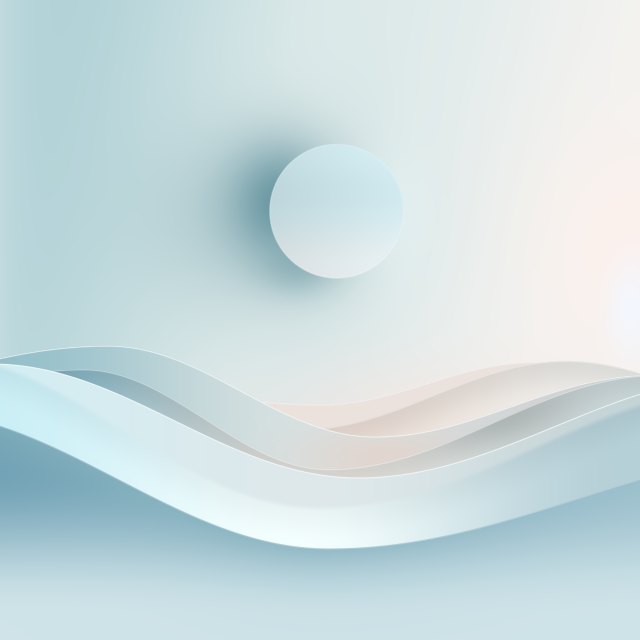
This background is drawn by a Shadertoy shader. Its source:

```glsl
// A pale sphere floats before a softly lit wall, above layered satin waves.
// Each wave is a pair of cosine arcs through crest, trough and crest; layers
// are painted back to front with smooth colour ramps and thin lit edges.

const float PI = 3.14159265;
const vec2  BALL_CENTER   = vec2(0.526, 0.670);
const float BALL_RADIUS   = 0.105;
const vec2  SHADOW_CENTER = vec2(0.440, 0.684);
const vec3  SHADOW_COLOR  = vec3(0.34, 0.54, 0.59);
const vec3  WALL_LEFT   = vec3(0.69, 0.82, 0.84);
const vec3  WALL_MIDDLE = vec3(0.865, 0.915, 0.915);
const vec3  WALL_RIGHT  = vec3(0.955, 0.95, 0.94);
const vec3  BLUSH       = vec3(0.96, 0.90, 0.88);
const vec3  WINDOW      = vec3(0.95, 0.97, 1.00);
const vec3  FLOOR_PALE  = vec3(0.81, 0.89, 0.91);
const vec3  FLOOR_BLUE  = vec3(0.44, 0.63, 0.71);
const vec3  FLOOR_RIGHT = vec3(0.61, 0.75, 0.80);
const vec3  FLOOR_SHADE = vec3(0.50, 0.68, 0.73);
const vec3  EDGE_LIGHT  = vec3(0.96, 0.98, 0.98);
const float EDGE_WIDTH  = 0.0011;

float pixel;  // size of one pixel in canvas units

// Soft spot of light or shade with separate widths
float spot(vec2 p, vec2 center, vec2 size) {
    vec2 q = (p - center) / size;
    return exp(-dot(q, q));
}

// Three colours blended from left to right
vec3 ramp(vec3 a, vec3 b, vec3 c, float x) {
    return mix(mix(a, b, smoothstep(0.0, 0.5, x)), c, smoothstep(0.5, 1.0, x));
}

// Height of a wave; the left crest falls off gently beyond its top
float wave(float x, vec2 crestL, vec2 trough, vec2 crestR) {
    vec2 crest = x < trough.x ? crestL : crestR;
    float t = (x - crest.x) / (trough.x - crest.x);
    if (x < crestL.x) t *= 0.6;
    return mix(crest.y, trough.y, 0.5 - 0.5 * cos(PI * t));
}

// Signed distance below a wave, corrected for its slope
float below(vec2 p, vec2 crestL, vec2 trough, vec2 crestR) {
    float h = wave(p.x, crestL, trough, crestR);
    float slope = (wave(p.x + 0.002, crestL, trough, crestR) - h) / 0.002;
    return (h - p.y) / sqrt(1.0 + slope * slope);
}

// Paint one face below its edge, with a thin highlight along it
vec3 layer(vec3 base, vec3 face, float depth, float glint) {
    float line = 1.0 - smoothstep(0.0, EDGE_WIDTH + 0.7 * pixel, abs(depth - EDGE_WIDTH * 0.5));
    face = mix(face, EDGE_LIGHT, glint * line);
    return mix(base, face, smoothstep(-0.7 * pixel, 0.7 * pixel, depth));
}

vec3 wall(vec2 p) {
    float t = p.x + 0.25 * (0.75 - p.y);
    vec3 col = ramp(WALL_LEFT, WALL_MIDDLE, WALL_RIGHT, t);
    col = mix(col, vec3(0.80, 0.88, 0.90), 0.6 * exp(-p.x / 0.04));
    col = mix(col, BLUSH, 0.55 * spot(p, vec2(0.66, 0.36), vec2(0.26, 0.08)));
    col = mix(col, vec3(0.995, 0.94, 0.92), 0.75 * spot(p, vec2(0.98, 0.61), vec2(0.15, 0.18)));
    col = mix(col, WINDOW, 0.9 * spot(p, vec2(0.985, 0.52), vec2(0.035, 0.075)));
    // Shade cast by the sphere and light spilling past its right side
    col = mix(col, SHADOW_COLOR, 0.30 * spot(p, vec2(0.41, 0.66), vec2(0.17, 0.14)));
    col = mix(col, SHADOW_COLOR, 0.80 * spot(p, SHADOW_CENTER, vec2(0.078, 0.088)));
    col = mix(col, SHADOW_COLOR, 0.35 * spot(p, vec2(0.47, 0.58), vec2(0.06, 0.04)));
    return mix(col, vec3(0.91, 0.96, 0.96), 0.6 * spot(p, vec2(0.62, 0.67), vec2(0.06, 0.11)));
}

vec3 ball(vec3 base, vec2 p) {
    vec2 q = (p - BALL_CENTER) / BALL_RADIUS;
    float r = length(q);
    vec3 face = mix(vec3(0.89, 0.915, 0.92), vec3(0.78, 0.88, 0.90), smoothstep(-1.0, 0.3, q.y));
    face += 0.04 * q.x + 0.03 * smoothstep(0.3, 1.0, q.y);
    face = mix(face, EDGE_LIGHT, 0.25 * smoothstep(0.97, 1.0, r));
    return mix(base, face, smoothstep(pixel, -pixel, (r - 1.0) * BALL_RADIUS));
}

void mainImage(out vec4 fragColor, in vec2 fragCoord) {
    float side = min(iResolution.x, iResolution.y);
    vec2 p = (fragCoord - 0.5 * iResolution.xy) / side + 0.5;
    pixel = 1.0 / side;
    vec3 col = ball(wall(p), p);

    // Distant blush slopes
    float d = below(p, vec2(0.0, 0.427), vec2(0.501, 0.368), vec2(0.833, 0.434));
    col = layer(col, mix(vec3(0.92, 0.88, 0.86), vec3(0.92, 0.89, 0.87), p.x), d, 0.45);
    d = below(p, vec2(0.0, 0.427), vec2(0.469, 0.329), vec2(0.885, 0.436));
    vec3 face = ramp(vec3(0.87, 0.82, 0.79), vec3(0.86, 0.81, 0.78), vec3(0.86, 0.86, 0.85), p.x);
    col = layer(col, face + 0.07 * smoothstep(0.0, 0.06, d), d, 0.4);

    // Blue crest on the left, warming inside the valley
    d = below(p, vec2(0.169, 0.460), vec2(0.586, 0.318), vec2(1.016, 0.414));
    face = ramp(vec3(0.58, 0.75, 0.79), vec3(0.84, 0.88, 0.88), vec3(0.82, 0.82, 0.82), p.x + 0.02);
    face = mix(face, vec3(0.89, 0.83, 0.80), 0.85 * spot(p, vec2(0.60, 0.285), vec2(0.13, 0.045)));
    col = layer(col, face, d, 0.75);

    // Inner fold, deep blue at left and grey at right
    d = below(p, vec2(0.130, 0.423), vec2(0.514, 0.267), vec2(1.029, 0.414));
    face = ramp(vec3(0.43, 0.63, 0.70), vec3(0.83, 0.82, 0.80), vec3(0.74, 0.79, 0.80), p.x);
    face = mix(face, vec3(0.65, 0.68, 0.68), 0.75 * spot(p, vec2(0.79, 0.35), vec2(0.12, 0.06)));
    col = layer(col, face + 0.06 * smoothstep(0.0, 0.05, d), d, 0.5);

    // Front ribbon: upper face, then the brighter face under a soft crease
    d = below(p, vec2(-0.013, 0.432), vec2(0.560, 0.254), vec2(1.172, 0.414));
    face = ramp(vec3(0.83, 0.93, 0.95), vec3(0.87, 0.91, 0.92), vec3(0.77, 0.83, 0.84), p.x);
    col = layer(col, face, d, 0.8);
    d = below(p, vec2(-0.117, 0.451), vec2(0.501, 0.208), vec2(1.172, 0.398));
    face = ramp(vec3(0.77, 0.91, 0.94), vec3(0.93, 0.97, 0.97), vec3(0.69, 0.79, 0.82), p.x + 0.03);
    face += 0.04 * smoothstep(0.0, 0.06, d) - 0.015;
    col = mix(col, face, smoothstep(-0.003, 0.008, d));

    // Floor: blue shade beneath the ribbon fading to pale
    d = below(p, vec2(-0.143, 0.359), vec2(0.514, 0.143), vec2(1.302, 0.303));
    face = mix(FLOOR_PALE, mix(FLOOR_BLUE, FLOOR_RIGHT, p.x), smoothstep(0.04, 0.27, p.y));
    face = mix(face, mix(FLOOR_SHADE, FLOOR_RIGHT, p.x), 0.85 * exp(-max(d, 0.0) / 0.04));
    col = layer(col, face, d, 0.25);
    fragColor = vec4(clamp(col, 0.0, 1.0), 1.0);
}
```
